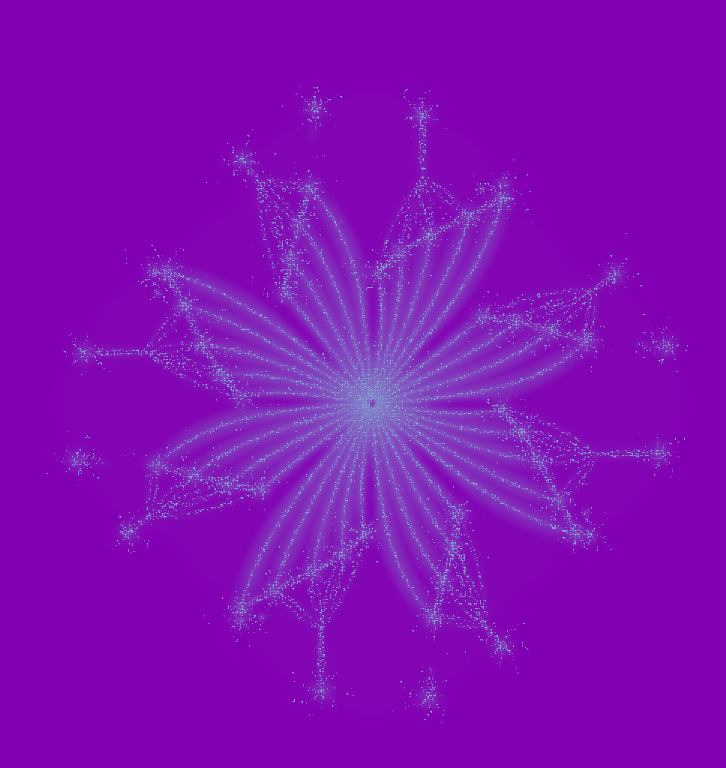
Give the GLSL for this background, as a WebGL 2 fragment shader.

```glsl
#version 300 es
precision highp float;

#define CENTER vec2(0.512, 0.475)
#define SPAN 7.68
#define GRAINS 512.0
#define LINE_WIDTH 0.017
#define PETAL_WIDTH 0.13
#define PETAL_GLOW 0.25
#define BURST_SIZE 0.08
#define BASE vec3(0.51, 0.0, 0.70)
#define SPARK vec3(0.51, 0.76, 0.83)

uniform vec2 u_resolution;
out vec4 fragColor;

const float QUARTER = 1.5707963;

// Petal joints in one quarter turn, and the angle at which each spoke starts
const vec2 JOINTS[9] = vec2[9](
    vec2(1.31, 2.05), vec2(0.98, 1.87), vec2(0.59, 1.69),
    vec2(0.29, 1.51), vec2(0.06, 1.30), vec2(-0.62, 2.15),
    vec2(-0.72, 1.79), vec2(-0.81, 1.45), vec2(-0.86, 1.11));
const float STARTS[9] = float[9](50.0, 58.0, 66.0, 73.0, 81.0, 94.0, 105.0, 116.0, 127.0);
const vec2 HUB_A = vec2(0.51, 2.26);
const vec2 HUB_B = vec2(-1.14, 2.23);

// Starbursts: xy is the place, z the size
const vec3 TIPS[5] = vec3[5](
    vec3(0.50, 2.88, 1.0), vec3(1.32, 2.18, 0.8), vec3(-1.29, 2.43, 1.0),
    vec3(-0.57, 2.95, 1.0), vec3(1.10, 2.14, 0.4));

float hash(vec2 p) {
    vec3 h = fract(p.xyx * 0.1031);
    h += dot(h, h.yzx + 33.33);
    return fract((h.x + h.y) * h.z);
}

// Ink holds speckle density in x and soft glow in y
vec2 ink(float d, float strength) {
    float k = d / LINE_WIDTH;
    return strength * vec2(exp(-k * k), 0.3 * exp(-d / 0.035));
}

vec2 layer(vec2 a, vec2 b) {
    return vec2(1.0 - (1.0 - a.x) * (1.0 - b.x), max(a.y, b.y));
}

// Distance to a pair of bowed threads joining a and b
float strand(vec2 p, vec2 a, vec2 b, float bow) {
    vec2 along = b - a;
    float t = clamp(dot(p - a, along) / dot(along, along), 0.0, 1.0);
    vec2 offset = p - a - along * t;
    return abs(length(offset) - bow * length(along) * 4.0 * t * (1.0 - t));
}

vec2 burst(vec2 p, float size) {
    float r = length(p) / size;
    float a = atan(p.y, p.x + 1e-5);
    float rays = pow(0.5 + 0.5 * cos(7.0 * a + r), 2.0) * 1.4;
    return vec2(0.85 * exp(-r * 1.1) * mix(1.0, rays, smoothstep(0.2, 1.0, r)),
                0.22 * exp(-r * r * 0.6));
}

// Distance across the spoke that bends from its start angle to its joint
float spoke(float r, float angle, float start, vec2 joint) {
    float t = min(r / length(joint), 1.0);
    float path = mix(radians(start), atan(joint.y, joint.x), t * t * sqrt(t));
    return r * abs(mod(angle - path + 0.5 * QUARTER, QUARTER) - 0.5 * QUARTER);
}

void main() {
    vec2 uv = gl_FragCoord.xy / u_resolution.y;
    vec2 p = (gl_FragCoord.xy / u_resolution - CENTER) * SPAN;
    p.x *= u_resolution.x / u_resolution.y;
    float r = length(p);

    // Fold four quarter turns into the upper one
    vec2 q = p;
    for (int i = 0; i < 3; i++)
        if (abs(q.x) > q.y) q = vec2(-q.y, q.x);
    float angle = atan(q.y, q.x);

    // Spokes, joints, beaded ribs and webbing
    vec2 drawn = vec2(0.0);
    float fill = 0.0;
    for (int i = 0; i < 9; i++) {
        vec2 joint = JOINTS[i];
        vec2 hub = i < 5 ? HUB_A : HUB_B;
        float reach = length(joint);
        float d = spoke(r, angle, STARTS[i], joint);
        drawn = layer(drawn, ink(d, 0.6) * (1.0 - smoothstep(reach - 0.03, reach + 0.03, r)));
        float k = d / PETAL_WIDTH;
        fill = max(fill, exp(-k * k * k * k) * (1.0 - smoothstep(reach - 0.4, reach + 0.25, r)));
        drawn = layer(drawn, burst(q - joint, BURST_SIZE));
        if (i > 0) drawn = layer(drawn, ink(strand(q, hub, joint, 0.06), 0.3));
        if (i != 4 && i != 8)
            drawn = layer(drawn, ink(strand(q, joint, JOINTS[i + 1], 0.04), 0.5));
    }

    // Flat petal fill, parted by dark wedges
    float gap = r * min(abs(angle - radians(89.0)), min(abs(angle - radians(44.0)), abs(angle - radians(134.0))));
    fill *= mix(1.0, smoothstep(0.0, 0.11, gap), smoothstep(0.3, 0.9, r));
    drawn.y += fill * PETAL_GLOW * exp(-0.3 * r);

    // Outer tips and their stems
    for (int i = 0; i < 5; i++)
        drawn = layer(drawn, burst(q - TIPS[i].xy, BURST_SIZE * TIPS[i].z));
    drawn = layer(drawn, ink(strand(q, HUB_A, TIPS[0].xy, 0.03), 0.45));
    drawn = layer(drawn, ink(strand(q, HUB_B, TIPS[2].xy, 0.06), 0.45));
    drawn = layer(drawn, ink(strand(q, TIPS[3].xy, vec2(-0.59, 2.66), 0.08), 0.25));

    // Bright core with a small dark eye
    drawn = layer(drawn, vec2(0.85 * exp(-r / 0.2), 0.0));
    drawn.y += 0.3 * exp(-r / 0.35);
    drawn *= 0.3 + 0.7 * smoothstep(0.01, 0.06, r);

    // Cellular grain: one round speck in each cell
    vec2 cell = floor(uv * GRAINS);
    float speck = 1.0 - smoothstep(0.4, 0.75, length(fract(uv * GRAINS) - 0.5));
    float lit = step(hash(cell) + 0.003, drawn.x) * speck;
    float shine = mix(0.2, 1.0, hash(cell + 71.0));

    // Faint lobed halo behind the flower
    float edge = 2.75 + 0.35 * cos(4.0 * angle) + 0.05 * cos(16.0 * angle);
    float halo = 0.02 * (1.0 - smoothstep(edge - 0.1, edge + 0.1, r));

    float level = max(halo + drawn.y, lit * shine);
    fragColor = vec4(mix(BASE, SPARK, clamp(level, 0.0, 1.0)), 1.0);
}
```
